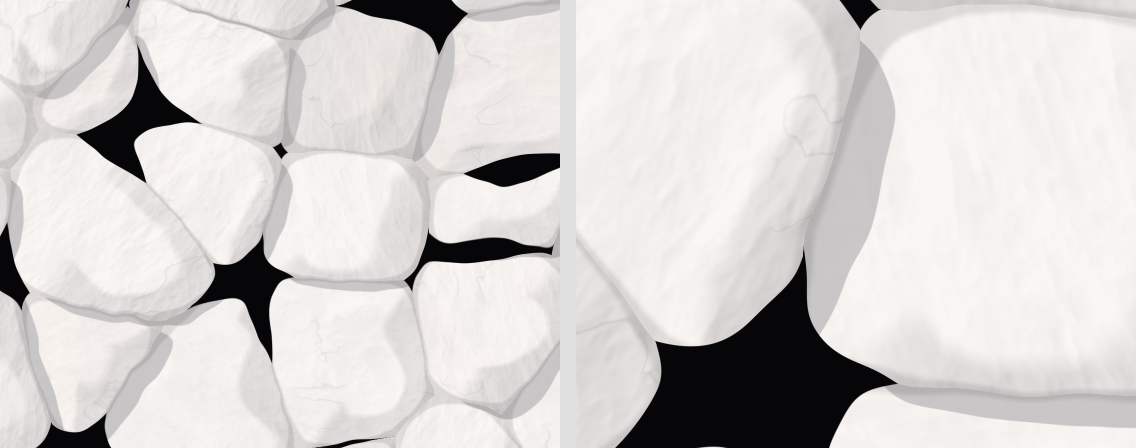
Left: the whole. Right: its middle third, enlarged.
This texture is drawn by a WebGL 2 fragment shader. Its source:

```glsl
#version 300 es
precision highp float;
// Sunlit white boulders packed together, with grey cast shadows and black gaps.
uniform vec2 u_resolution;
out vec4 fragColor;

const float STONES = 3.1;            // stones per canvas height
const float JITTER = 0.8;
const float SIZE_SPREAD = 0.45;      // difference between large and small stones
const float CORNER = 13.0;           // higher is sharper corners
const float GAP_WIDTH = 0.06;
const float GAP_RARITY = 0.30;
const float FACET_WIDTH = 0.062;
const float SHADOW_LENGTH = 0.045;
const vec2 TO_LIGHT = vec2(-0.86, 0.51);
const float RELIEF = 0.7;
const vec3 LIT = vec3(0.960, 0.945, 0.935);
const vec3 WARM = vec3(0.960, 0.925, 0.905);
const vec3 GREY = vec3(0.895, 0.880, 0.875);
const vec3 FACET = vec3(0.865, 0.850, 0.850);
const vec3 SHADOW = vec3(0.775, 0.765, 0.772);
const vec3 GAP = vec3(0.022, 0.018, 0.026);

struct Stone {
  vec2 id;
  float edge;   // distance to the rounded border
  vec2 side;    // direction of the nearest border
};

vec2 hash2(vec2 p) {
  vec3 q = fract(p.xyx * vec3(0.1031, 0.1030, 0.0973));
  q += dot(q, q.yzx + 33.33);
  return fract((q.xx + q.yz) * q.zy);
}

vec2 noise2(vec2 p) {
  vec2 i = floor(p), f = fract(p);
  f = f * f * (3.0 - 2.0 * f);
  return mix(mix(hash2(i), hash2(i + vec2(1, 0)), f.x),
             mix(hash2(i + vec2(0, 1)), hash2(i + vec2(1, 1)), f.x), f.y);
}

// Stone centre in xy, size weight in z
vec3 stoneSeed(vec2 id) {
  vec2 offset = 0.5 + JITTER * (hash2(id + 17.0) - 0.5);
  return vec3(id + offset, SIZE_SPREAD * hash2(id + 53.0).x);
}

// Weighted cellular layout with smoothly rounded borders
Stone findStone(vec2 p) {
  vec2 g = p * STONES, cell = floor(g), id = cell;
  vec3 own = vec3(0);
  float nearest = 1e5;
  for (int k = 0; k < 25; k++) {
    vec2 other = cell + vec2(k % 5 - 2, k / 5 - 2);
    vec3 s = stoneSeed(other);
    float power = dot(g - s.xy, g - s.xy) - s.z;
    if (power < nearest) { nearest = power; own = s; id = other; }
  }
  float total = 0.0;
  vec2 side = vec2(0);
  for (int k = 0; k < 25; k++) {
    vec2 other = cell + vec2(k % 5 - 2, k / 5 - 2);
    if (other == id) continue;
    vec3 s = stoneSeed(other);
    vec2 apart = s.xy - own.xy;
    float power = dot(g - s.xy, g - s.xy) - s.z;
    float w = exp(-CORNER * (power - nearest) / (2.0 * length(apart)));
    total += w;
    side += w * normalize(apart);
  }
  return Stone(id, -log(total) / (CORNER * STONES), side / total);
}

// Chipped, layered rock height with a grain direction for each stone
float rockHeight(vec2 p, vec2 id) {
  float a = 6.28 * hash2(id + 5.0).x, amp = 0.5, h = 0.0;
  vec2 q = mat2(cos(a), sin(a), -sin(a), cos(a)) * p * vec2(5.0, 9.0) + id * 7.3;
  for (int i = 0; i < 5; i++) {
    vec2 n = noise2(q);
    h += amp * mix(n.x, 1.0 - abs(2.0 * n.y - 1.0), 0.5);
    q = mat2(1.6, 1.2, -1.2, 1.6) * q + 3.7;
    amp *= 0.5;
  }
  return h;
}

// Half width of the gap, swelling and closing along the borders
float gapWidth(vec2 p) {
  float s = sin(dot(p, vec2(9, 5)) + 1.0) + sin(dot(p, vec2(-6, 11)) + 2.6)
          + sin(dot(p, vec2(13, -8)) + 4.1);
  return GAP_WIDTH * (s / 3.0 - GAP_RARITY);
}

vec3 shade(vec2 p, float px) {
  vec2 w = p + 0.035 * (noise2(p * 5.0) - 0.5) + 0.009 * (noise2(p * 24.0) - 0.5);
  Stone stone = findStone(w);
  Stone caster = findStone(w + TO_LIGHT * SHADOW_LENGTH);
  vec2 tint = hash2(stone.id + 91.0);
  vec2 patches = noise2(p * 8.0 + stone.id * 3.1);

  // Surface tone
  vec3 col = mix(LIT, WARM, smoothstep(0.55, 1.0, tint.x) * patches.x);
  col = mix(col, GREY, smoothstep(0.72, 0.95, tint.y) * (0.4 + 0.6 * patches.y));

  // Sides turned away from the light
  float away = smoothstep(0.05, 0.45, dot(stone.side, -TO_LIGHT));
  float reach = FACET_WIDTH * (0.35 + 1.3 * patches.x);
  float facet = away * (1.0 - smoothstep(reach - 0.012, reach + 0.008, stone.edge));
  col = mix(col, FACET, facet * 0.9);

  // Chips and fine cracks
  float h = rockHeight(p, stone.id);
  float slope = h - rockHeight(p + TO_LIGHT * 0.004, stone.id);
  float relief = clamp(RELIEF * (1.0 + 0.6 * facet) * slope, -0.10, 0.025);
  float vein = abs(noise2(p * vec2(11.0, 15.0) + stone.id * 5.7 + 2.5 * h).x - 0.5);
  float crack = (1.0 - smoothstep(0.0, 0.03, vein)) * smoothstep(0.5, 0.8, patches.y);
  col += relief + 0.05 * (h - 0.5) - 0.05 * crack;

  // Shadow cast by a higher neighbour
  bool higher = hash2(caster.id + 29.0).x > hash2(stone.id + 29.0).x;
  float shadow = higher ? smoothstep(-px, 2.0 * px, caster.edge) : 0.0;
  col = mix(col, SHADOW + 0.35 * relief, shadow * 0.95);

  // Seams and open gaps
  col *= 1.0 - 0.10 * (1.0 - smoothstep(0.0, 0.006, stone.edge));
  float gap = 1.0 - smoothstep(-px, px, stone.edge - gapWidth(p));
  return mix(min(col, vec3(0.975, 0.965, 0.96)), GAP, gap);
}

void main() {
  float px = 1.0 / u_resolution.y;
  vec3 sum = vec3(0);
  for (int k = 0; k < 4; k++) {
    vec2 sub = (vec2(k % 2, k / 2) - 0.5) * 0.5;
    sum += shade((gl_FragCoord.xy + sub) * px, 0.5 * px);
  }
  fragColor = vec4(sum / 4.0, 1.0);
}
```
